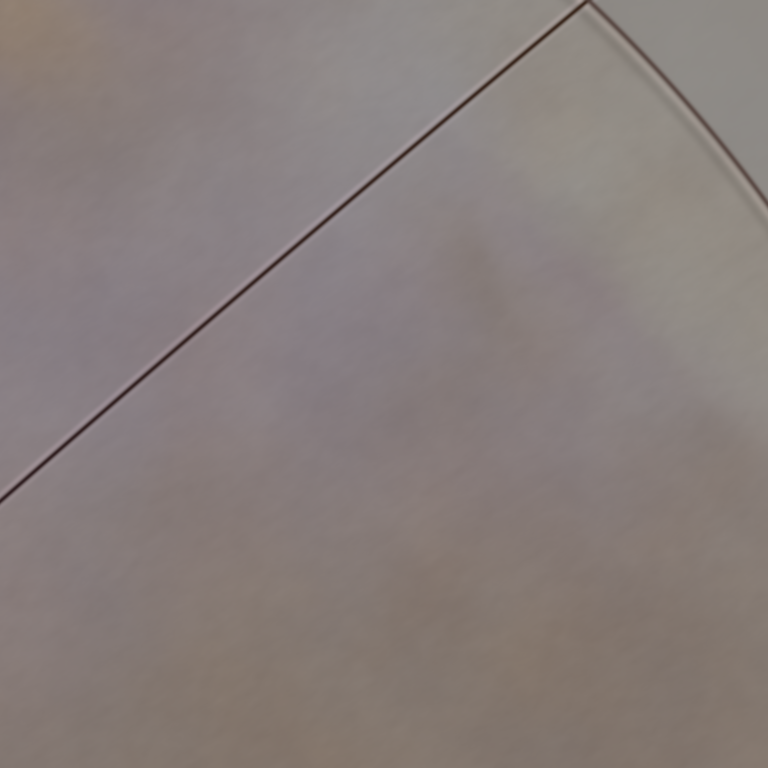
Reproduce this texture procedurally as a Shadertoy shader.

```glsl
float hash(vec2 p) {
    p = fract(p * vec2(0.1031, 0.1137));
    p += dot(p, p.yx + 33.33);
    return fract((p.x + p.y) * p.x * 17.0);
}

float valueNoise(vec2 p) {
    vec2 cell = floor(p), f = fract(p);
    f = f * f * (3.0 - 2.0 * f);
    float low = mix(hash(cell), hash(cell + vec2(1, 0)), f.x);
    float high = mix(hash(cell + vec2(0, 1)), hash(cell + vec2(1, 1)), f.x);
    return mix(low, high, f.y);
}

// Layered noise centred on zero
float fbm(vec2 p) {
    float sum = 0.0, gain = 0.5;
    for (int i = 0; i < 5; i++) {
        sum += gain * (valueNoise(p) - 0.5);
        p = mat2(0.8, 0.6, -0.6, 0.8) * p * 2.03 + 17.3;
        gain *= 0.5;
    }
    return sum;
}

// Soft rotated ellipse
float stain(vec2 p, vec2 center, vec2 radius, float angle) {
    float c = cos(angle), s = sin(angle);
    vec2 q = mat2(c, -s, s, c) * (p - center) / radius;
    return exp(-dot(q, q));
}

// Signed distance to a slightly bowed line; positive on its left
float seamDistance(vec2 p, vec2 a, vec2 b, float bow) {
    vec2 along = b - a;
    float t = dot(p - a, along) / dot(along, along);
    vec2 normal = normalize(vec2(-along.y, along.x));
    return dot(p - a, normal) - bow * 4.0 * t * (1.0 - t);
}

float band(float d, float center, float width) {
    float x = (d - center) / width;
    return exp(-x * x);
}

vec3 plaster(vec2 p) {
    const vec3 tan_ = vec3(0.51, 0.46, 0.425);
    const vec3 mauve = vec3(0.535, 0.495, 0.51);
    const vec3 silver = vec3(0.565, 0.555, 0.56);
    const vec3 sand = vec3(0.57, 0.55, 0.52);
    const vec3 umber = vec3(0.51, 0.47, 0.45);

    vec2 warp = 0.09 * vec2(fbm(p * 5.0), fbm(p * 5.0 + 40.0));
    vec2 q = p + warp;

    vec3 color = mix(tan_, mauve, smoothstep(0.05, 0.55, q.y - 0.12 * q.x + 0.04));
    color = mix(color, sand, 0.9 * smoothstep(0.95, 1.55, q.x + 0.8 * q.y));

    // Broad light and warm areas
    color = mix(color, silver, 0.75 * stain(q, vec2(0.47, 0.88), vec2(0.20, 0.17), 0.7));
    color = mix(color, sand, 0.55 * stain(q, vec2(0.84, 0.70), vec2(0.34, 0.10), -0.9));
    color = mix(color, silver, 0.45 * stain(q, vec2(0.94, 0.47), vec2(0.11, 0.07), -0.8));
    color = mix(color, vec3(0.57, 0.49, 0.41), 0.8 * stain(q, vec2(0.02, 0.98), vec2(0.17, 0.10), -0.3));
    color = mix(color, umber, 0.5 * stain(q, vec2(0.13, 0.84), vec2(0.18, 0.12), 0.0));

    // Darker streaks and mottled patches
    color = mix(color, umber, 0.65 * stain(q, vec2(0.63, 0.64), vec2(0.10, 0.045), -1.1));
    color = mix(color, umber, 0.50 * stain(q, vec2(0.59, 0.51), vec2(0.13, 0.08), 0.5));
    color = mix(color, mauve, 0.65 * stain(q, vec2(0.75, 0.63), vec2(0.24, 0.04), -0.85));
    color = mix(color, umber, 0.60 * stain(q, vec2(0.95, 0.37), vec2(0.15, 0.05), -1.0));
    color = mix(color, mauve, 0.50 * stain(q, vec2(0.02, 0.22), vec2(0.15, 0.20), 0.0));
    color = mix(color, umber, 0.35 * stain(q, vec2(0.20, 0.35), vec2(0.15, 0.07), 0.3));

    // Mottling and fine brushed grain
    color += vec3(0.8, 1.0, 1.0) * 0.045 * fbm(p * 9.0 + 5.0);
    color += vec3(1.0, 0.2, -0.8) * 0.025 * fbm(p * 7.0 + 70.0);
    vec2 brushed = mat2(0.85, -0.53, 0.53, 0.85) * p;
    color += 0.022 * fbm(brushed * vec2(45.0, 90.0));
    return color;
}

void mainImage(out vec4 fragColor, in vec2 fragCoord) {
    vec2 uv = fragCoord / iResolution.xy;
    const vec2 corner = vec2(0.766, 1.0);
    vec3 color = plaster(uv);

    float longSeam = seamDistance(uv, vec2(0.0, 0.347), corner, 0.003);
    float shortSeam = seamDistance(uv, corner, vec2(1.0, 0.734), 0.008);

    // Cooler panel beyond the short seam
    float beyond = smoothstep(-0.002, 0.003, shortSeam);
    color = mix(color, vec3(0.545, 0.535, 0.525), 0.6 * beyond);

    // Pale bevels and soft shadow beside the grooves
    color += vec3(0.075, 0.06, 0.07) * band(longSeam, 0.0065, 0.0035);
    color += vec3(0.035, 0.03, 0.035) * band(longSeam, -0.006, 0.003);
    color += vec3(0.05, 0.04, 0.04) * band(shortSeam, -0.008, 0.004);
    color -= 0.045 * band(shortSeam, -0.018, 0.007);

    // Dark grooves
    vec3 longGroove = mix(vec3(0.17, 0.10, 0.11), vec3(0.23, 0.15, 0.09), uv.x);
    color = mix(color, longGroove, 0.95 * band(longSeam, 0.0, 0.0028));
    color = mix(color, vec3(0.32, 0.25, 0.23), 0.85 * band(shortSeam, 0.0, 0.0035));

    fragColor = vec4(clamp(color, 0.0, 1.0), 1.0);
}
```
